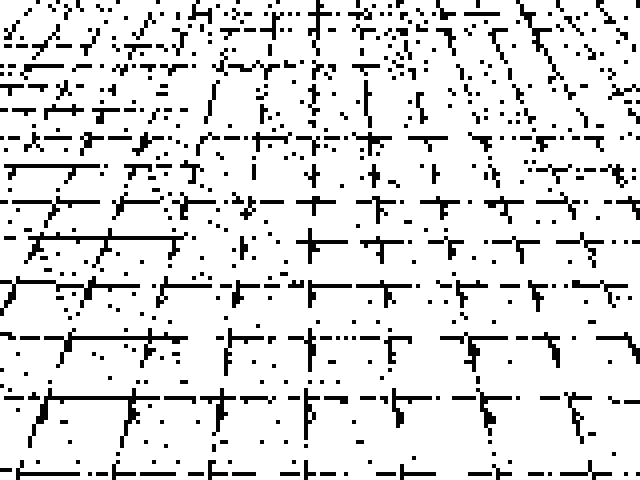
Reproduce this pattern procedurally as a Shadertoy shader.

```glsl
const vec2 GRID = vec2(160.0, 120.0);
const vec2 VANISH = vec2(81.46, -84.0);
const float TILE_WIDTH = 0.1184;
const float DEPTH_SCALE = 2003.0;
const float DEPTH_PHASE = 0.902;
const vec3 PAPER = vec3(1.0);
const vec3 INK = vec3(0.01);

float hash(vec2 p) {
    return fract(sin(dot(p, vec2(127.1, 311.7))) * 43758.5453);
}

float chance(vec2 cell, float seed, float probability) {
    return step(hash(cell + seed), probability);
}

// Broken rows: a dash on each side of every crossing
float rowDash(vec2 cell, vec2 tile, float along, float across) {
    float rightEnd = mix(0.75, 0.08, across) + 0.25 * (hash(tile) - 0.3);
    float leftStart = mix(0.78, 0.56, across) + 0.1 * hash(tile + 7.0);
    bool solid = along < rightEnd || (along > leftStart && along < 0.93);
    float far = 1.0 - smoothstep(18.0, 50.0, cell.y);
    return chance(cell, 3.0, solid ? mix(0.95, 0.62, far) : 0.2);
}

// Receding lines: long strokes that start just above each crossing
float columnDash(vec2 cell, vec2 tile, float down) {
    float strokeEnd = 0.4 + 0.2 * hash(tile + 13.0);
    bool solid = down < strokeEnd || down > 0.86;
    float far = 1.0 - smoothstep(10.0, 48.0, cell.y);
    return chance(cell, 17.0, solid ? mix(0.96, 0.72, far) : mix(0.12, 0.4, far));
}

// Ragged clump below the right side of a crossing
float clump(vec2 cell, float side, float down) {
    float reach = 0.11 * (1.0 - abs(down - 0.24) / 0.2);
    float inside = step(0.0, side) * step(side, reach);
    return inside * chance(cell, 29.0, 0.75);
}

float specks(vec2 cell, vec2 place) {
    float far = 1.0 - smoothstep(0.0, 0.5, place.y);
    float density = 0.018 + far * mix(0.018, 0.04, place.x);
    return chance(cell, 41.0, density);
}

// Ink in one coarse cell, rows counted downward
float inkAt(vec2 cell) {
    vec2 center = cell + 0.5;
    vec2 place = center / GRID;
    float row = center.y - 0.6 * (place.x - 0.5);
    float depth = row - VANISH.y;
    float spacing = TILE_WIDTH * depth;
    float u = (center.x - VANISH.x) / spacing + 0.2095;
    float v = DEPTH_SCALE / depth - DEPTH_PHASE;
    float down = fract(-v);
    vec2 tile = vec2(floor(u), round(v));

    float lineRow = DEPTH_SCALE / (round(v) + DEPTH_PHASE) + VANISH.y;
    float halfWidth = min(0.5, depth * depth * 0.000022);
    float onRow = step(abs(row - lineRow), halfWidth);
    float side = u - round(u);
    float onColumn = step(abs(side) * spacing, 0.5);

    float ink = onRow * rowDash(cell, tile, fract(u), place.x);
    ink = max(ink, onColumn * columnDash(cell, vec2(round(u), floor(v)), down));
    ink = max(ink, clump(cell, side, down));
    return max(ink, specks(cell, place));
}

void mainImage(out vec4 fragColor, in vec2 fragCoord) {
    vec2 uv = fragCoord / iResolution.xy;
    vec2 p = vec2(uv.x, 1.0 - uv.y) * GRID;

    // Blend the four cells around the nearest corner by pixel coverage
    vec2 corner = floor(p + 0.5);
    vec2 blend = clamp((p - corner) * iResolution.xy / GRID + 0.5, 0.0, 1.0);
    float upper = mix(inkAt(corner - 1.0), inkAt(corner - vec2(0.0, 1.0)), blend.x);
    float lower = mix(inkAt(corner - vec2(1.0, 0.0)), inkAt(corner), blend.x);
    fragColor = vec4(mix(PAPER, INK, mix(upper, lower, blend.y)), 1.0);
}
```
